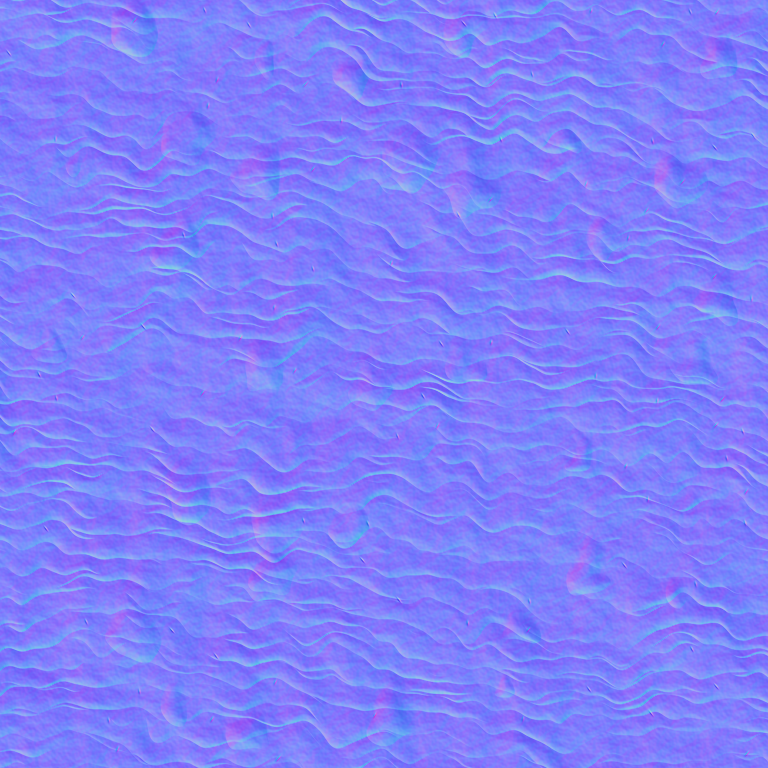
Write a WebGL 2 fragment shader that draws this texture map.

```glsl
#version 300 es
precision highp float;
// Tangent-space normal map of wind-rippled sand with shallow pits and debris.
// A height field is summed from warped sharp-crested waves, noise and scattered
// dents, then its finite differences are packed into a normal colour.

uniform vec2 u_resolution;
out vec4 fragColor;

vec2 hash2(vec2 p) {
    vec3 q = fract(p.xyx * vec3(0.1031, 0.1030, 0.0973));
    q += dot(q, q.yzx + 33.33);
    return fract((q.xx + q.yz) * q.zy);
}

float cornerRamp(vec2 cell, vec2 offset) {
    float angle = 6.2832 * hash2(cell + 71.0).x;
    return dot(vec2(cos(angle), sin(angle)), offset);
}

// Signed gradient noise, roughly -0.7 to 0.7
float noise(vec2 p) {
    vec2 i = floor(p), f = p - i;
    vec2 w = f * f * f * (f * (f * 6.0 - 15.0) + 10.0);
    vec2 x = vec2(1.0, 0.0);
    float low = mix(cornerRamp(i, f), cornerRamp(i + x, f - x), w.x);
    float high = mix(cornerRamp(i + x.yx, f - x.yx), cornerRamp(i + 1.0, f - 1.0), w.x);
    return mix(low, high, w.y);
}

float smoothMax(float a, float b, float width) {
    return 0.5 * (a + b + sqrt((a - b) * (a - b) + width * width));
}

// Periodic wave with a sharp crest, a steep upper face and a long lower slope
float crestWave(float phase) {
    const float decay = 4.2;
    float u = fract(phase);
    return (exp(-decay * u) - 1.0) / decay + u * (1.0 - exp(-decay)) / decay;
}

// Two ripple trains whose strength and overlap vary, so crests stay short
float ripples(vec2 p) {
    float warp = 0.10 * p.x + 0.05 * noise(p * 3.5)
               + 0.030 * noise(p * vec2(13.0, 9.0) + 5.0)
               + 0.015 * noise(p * vec2(29.0, 15.0) + 31.0);
    float shear = 0.012 * noise(p * vec2(25.0, 5.0) + 13.0);
    float broad = 0.44 + 0.35 * noise(p * 5.0 + 40.0);
    float fineStrength = max(broad + 0.65 * noise(p * vec2(12.0, 17.0) + 140.0), 0.04);
    float coarseStrength = max(broad + 0.65 * noise(p * vec2(10.0, 14.0) + 170.0), 0.04);
    float fine = crestWave(32.0 * (p.y + warp + shear)) / 32.0;
    float branchWarp = 0.7 * warp + 0.035 * noise(p * vec2(13.0, 11.0) + 60.0);
    float coarse = crestWave(24.0 * (p.y + branchWarp) + 0.4) / 24.0;
    float lean = 0.0032 * noise(p * vec2(10.0, 12.0) + 90.0);
    return smoothMax(fineStrength * fine + lean, coarseStrength * coarse - lean, 0.0003);
}

// Shallow bowls: crisp lower rim, soft upper edge
float pits(vec2 p) {
    const float cells = 7.0;
    vec2 g = p * cells + 0.16 * vec2(noise(p * 22.0), noise(p * 22.0 + 50.0));
    float depth = 0.0;
    for (int y = -1; y <= 1; y++)
    for (int x = -1; x <= 1; x++) {
        vec2 cell = floor(g) + vec2(x, y);
        vec2 kind = hash2(cell + 17.0);
        vec2 centre = cell + 0.15 + 0.7 * hash2(cell + 3.0);
        float radius = mix(0.10, 0.26, kind.y);
        vec2 q = (g - centre) / radius;
        q.y *= q.y > 0.0 ? 0.65 : 1.1;
        float bowl = max(1.0 - dot(q, q), 0.0);
        bowl = mix(bowl, bowl * bowl, smoothstep(-0.4, 0.5, q.y));
        depth += step(kind.x, 0.62) * 0.13 * radius / cells * bowl;
    }
    return -depth;
}

// Sparse slivers of debris
float debris(vec2 p) {
    const float cells = 24.0;
    vec2 cell = floor(p * cells);
    vec2 kind = hash2(cell + 201.0);
    vec2 q = (fract(p * cells) - 0.2 - 0.6 * hash2(cell + 113.0)) / cells;
    q.x += (kind.y - 0.5) * 1.6 * q.y;
    q /= vec2(0.0012, 0.0029);
    return step(kind.x, 0.13) * 0.0011 * exp(-dot(q, q));
}

float height(vec2 p) {
    float swell = 0.0045 * noise(p * 7.0 + 20.0) + 0.0020 * noise(p * 19.0 + 8.0);
    float streaks = 0.0013 * noise(p * vec2(32.0, 6.0) + 77.0);
    float lumps = 0.0008 * noise(p * vec2(50.0, 65.0));
    float grain = 0.00042 * noise(p * mat2(95.0, 40.0, -55.0, 120.0))
                + 0.00022 * noise(p * 230.0);
    return ripples(p) + pits(p) + debris(p) + swell + streaks + lumps + grain;
}

void main() {
    vec2 p = gl_FragCoord.xy / u_resolution;
    const vec2 e = vec2(0.0009, 0.0);
    vec2 slope = vec2(height(p + e.xy) - height(p - e.xy),
                      height(p + e.yx) - height(p - e.yx)) / (2.0 * e.x);
    vec3 normal = normalize(vec3(-slope, 1.0));
    vec3 colour = 0.5 + 0.5 * normal;
    fragColor = vec4(colour * vec3(1.0, 1.0, 0.992), 1.0);
}
```
